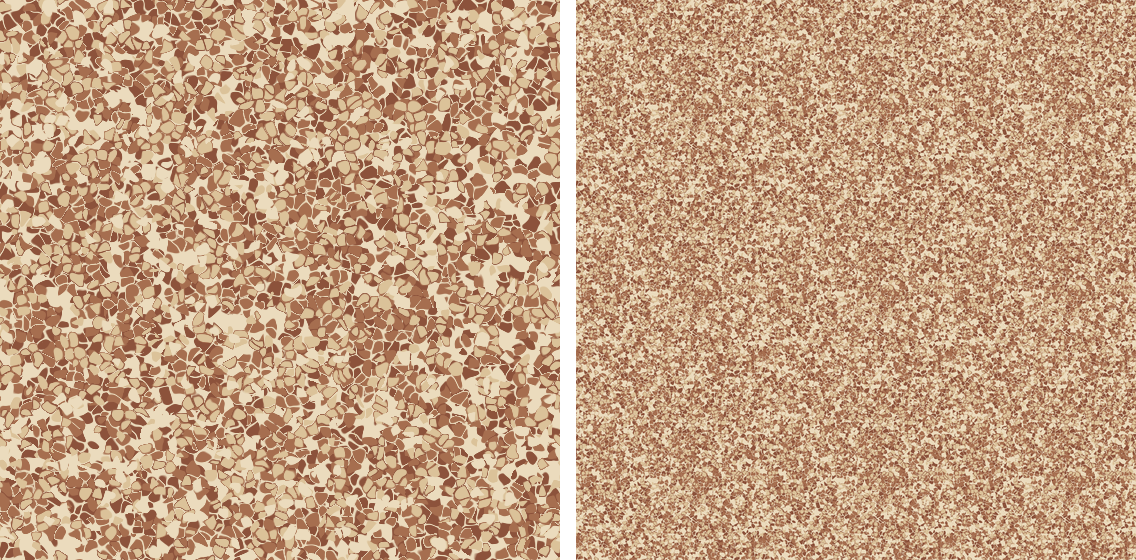
Left, the tile; right, the same tile 3 across and 3 down.
Give the GLSL for this texture, as a WebGL 1 fragment shader.

```glsl
precision highp float;
// Seamless terrazzo of small brown, tan and cream stone chips.
uniform vec2 u_resolution;

vec2 hash2(vec2 p) {
  vec3 q = fract(p.xyx * vec3(0.1031, 0.1030, 0.0973));
  q += dot(q, q.yzx + 33.33);
  return fract((q.xx + q.yz) * q.zy);
}

float slope(vec2 node, vec2 offset, float period, float seed) {
  float angle = 6.2832 * hash2(mod(node, period) + seed).x;
  return dot(vec2(cos(angle), sin(angle)), offset);
}

// Gradient noise that wraps after a whole number of lattice cells.
float noise(vec2 uv, float period, float seed) {
  vec2 p = uv * period, i = floor(p), f = p - i;
  vec2 s = f * f * f * (f * (f * 6.0 - 15.0) + 10.0);
  vec2 e = vec2(1.0, 0.0);
  float low = mix(slope(i, f, period, seed), slope(i + e.xy, f - e.xy, period, seed), s.x);
  float high = mix(slope(i + e.yx, f - e.yx, period, seed), slope(i + e.xx, f - e.xx, period, seed), s.x);
  return mix(low, high, s.y);
}

vec2 site(vec2 cell, float period, float seed) {
  return cell + 0.04 + 0.92 * hash2(mod(cell, period) + seed);
}

// Wrapping Voronoi chips: x = rounded distance to the rim, yz = random pair.
vec3 chips(vec2 uv, float period, float seed) {
  vec2 warp = vec2(noise(uv, 38.0, seed + 5.0), noise(uv, 38.0, seed + 71.0));
  vec2 p = (uv + 0.011 * warp) * period;
  vec2 base = floor(p), nearest = vec2(9.0), owner = base;
  for (int y = -1; y <= 1; y++) {
    for (int x = -1; x <= 1; x++) {
      vec2 cell = base + vec2(float(x), float(y));
      vec2 r = site(cell, period, seed) - p;
      if (dot(r, r) < dot(nearest, nearest)) {
        nearest = r;
        owner = cell;
      }
    }
  }
  float sum = 0.0001;
  for (int y = -2; y <= 2; y++) {
    for (int x = -2; x <= 2; x++) {
      vec2 r = site(base + vec2(float(x), float(y)), period, seed) - p;
      vec2 across = r - nearest;
      if (dot(across, across) > 0.0001) {
        sum += exp(-15.0 * dot(0.5 * (nearest + r), normalize(across)));
      }
    }
  }
  return vec3(-log(sum) / 15.0, hash2(mod(owner, period) + seed + 137.0));
}

// Antialiased cover of a chip shrunk by an inset in cell units.
float cover(float rim, float inset, float period) {
  float blur = 0.6 * period / u_resolution.y;
  return smoothstep(-blur, blur, rim - inset);
}

void main() {
  vec2 uv = gl_FragCoord.xy / u_resolution;
  vec3 cream = vec3(0.92, 0.86, 0.74);
  vec3 tan_stone = vec3(0.86, 0.76, 0.60);
  vec3 brown = vec3(0.65, 0.43, 0.31);
  vec3 umber = vec3(0.55, 0.32, 0.23);
  float drift = 0.3 * noise(uv, 13.0, 19.0);
  vec3 color = cream;

  // Dark chips lie lowest.
  vec3 chip = chips(uv, 46.0, 11.0);
  color = mix(color, umber, step(chip.y, 0.64 + drift) * cover(chip.x, 0.03 + 0.05 * chip.z, 46.0));

  // Mid brown chips, some with a thin cream joint.
  chip = chips(uv, 51.0, 223.0);
  float present = step(chip.y, 0.50 + drift);
  color = mix(color, cream, present * step(0.5, chip.z) * cover(chip.x, -0.02, 51.0));
  color = mix(color, brown, present * cover(chip.x, 0.03 + 0.05 * chip.z, 51.0));

  // Tan chips, many with a brown outline.
  chip = chips(uv, 55.0, 419.0);
  present = step(chip.y, 0.40 - 0.6 * drift);
  vec3 outline = mix(brown, umber, step(0.7, chip.z));
  color = mix(color, outline, present * step(0.35, chip.z) * cover(chip.x, 0.0, 55.0));
  color = mix(color, tan_stone, present * cover(chip.x, 0.08, 55.0));

  // Scattered cream chips lie on top.
  chip = chips(uv, 49.0, 631.0);
  color = mix(color, cream, step(chip.y, 0.11 - 0.4 * drift) * cover(chip.x, 0.03 + 0.06 * chip.z, 49.0));

  gl_FragColor = vec4(color, 1.0);
}
```
